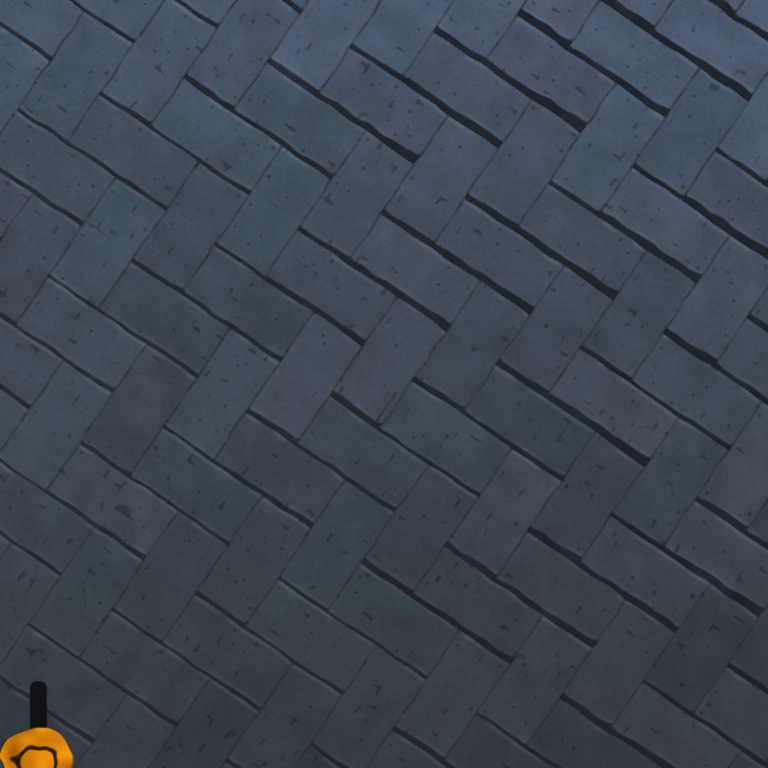
Write a WebGL 2 fragment shader that draws this texture.

```glsl
#version 300 es
precision highp float;
// Slate-blue herringbone brick paving, tilted, with uneven shadowed joints.
uniform vec2 u_resolution;
out vec4 outColor;

float hash(vec2 p) {
  vec3 q = fract(vec3(p.xyx) * 0.1031);
  q += dot(q, q.yzx + 33.33);
  return fract((q.x + q.y) * q.z);
}

float noise(vec2 p) {
  vec2 i = floor(p), f = fract(p);
  f = f * f * (3.0 - 2.0 * f);
  return mix(mix(hash(i), hash(i + vec2(1, 0)), f.x),
             mix(hash(i + vec2(0, 1)), hash(i + 1.0), f.x), f.y);
}

float fbm(vec2 p) {
  float sum = 0.0, amp = 0.5;
  for (int i = 0; i < 4; i++) {
    sum += amp * noise(p);
    p = p * 2.03 + 17.0;
    amp *= 0.5;
  }
  return sum;
}

float roundBox(vec2 p, vec2 halfSize, float r) {
  vec2 q = abs(p) - halfSize + r;
  return length(max(q, 0.0)) + min(max(q.x, q.y), 0.0) - r;
}

// Finds the 2:1 brick under p: its centre, and half its size.
void herringbone(vec2 p, out vec2 centre, out vec2 halfSize) {
  vec2 cell = floor(p);
  float k = mod(cell.x - cell.y, 4.0);
  bool lying = k < 1.5;
  halfSize = lying ? vec2(1.0, 0.5) : vec2(0.5, 1.0);
  centre = cell + (lying ? vec2(1.0 - k, 0.5) : vec2(0.5, k - 2.0));
}

vec3 paving(vec2 uv, float pixel) {
  // Brick axes: x runs down to the right, y runs up to the right.
  vec2 q = (uv - vec2(0.344, 0.637)) / 0.0781;
  vec2 p = vec2(dot(q, vec2(0.826, -0.564)), dot(q, vec2(0.564, 0.826)));
  vec2 grainPos = p;
  p += 0.035 * (vec2(noise(p * 3.0), noise(p * 3.0 + 40.0)) - 0.5);

  vec2 centre, halfSize;
  herringbone(p, centre, halfSize);
  vec2 local = p - centre;
  float id = hash(centre * 2.0 + 91.0);
  float id2 = hash(centre * 2.0 + 237.0);

  // The lower joint is wide and shadowed, more so to the upper right.
  float exposure = smoothstep(0.1, 1.5, uv.x + 0.7 * uv.y);
  float gap = mix(0.045, 0.105, exposure) * mix(0.55, 1.35, id);
  gap *= 0.75 + 0.5 * noise(p * 4.0 + 7.0) + 0.2 * local.x;
  float d = roundBox(local - vec2(0.0, 0.5 * gap),
                     halfSize - vec2(0.018, 0.5 * gap + 0.008), 0.055);
  float aa = max(1.2 * pixel, 0.022);
  float joint = smoothstep(-aa, aa, d);
  float fromBottom = local.y + halfSize.y;
  float fromTop = halfSize.y - local.y;
  float shadow = 1.0 - smoothstep(gap - aa, gap + 2.0 * aa, fromBottom);

  // Sky light falls off from top to bottom.
  vec3 col = mix(vec3(0.205, 0.235, 0.255), vec3(0.24, 0.28, 0.325),
                 smoothstep(0.0, 0.55, uv.y));
  col = mix(col, vec3(0.295, 0.35, 0.43),
            smoothstep(0.45, 1.1, uv.y + 0.12 * (uv.x - 0.5)));
  col *= 0.95 + 0.1 * id2;
  col += (id - 0.5) * vec3(0.014, -0.002, 0.004);

  // Mottling, fine grain and sparse pits.
  col *= 0.9 + 0.21 * fbm(grainPos * 2.3);
  col *= 0.965 + 0.07 * noise(grainPos * 24.0);
  col *= 1.0 - 0.22 * smoothstep(0.86, 0.96, noise(grainPos * 9.0 + 60.0));

  // Worn pale rims beside the shadowed joints.
  float worn = smoothstep(0.25, 0.75, noise(p * 3.5 + 13.0));
  float rim = smoothstep(0.0, 0.025, fromTop) * (1.0 - smoothstep(0.035, 0.1, fromTop));
  float lowerRim = smoothstep(gap, gap + 0.03, fromBottom)
                 * (1.0 - smoothstep(gap + 0.03, gap + 0.1, fromBottom));
  col += vec3(0.055, 0.056, 0.055) * worn * (rim + 0.5 * lowerRim);

  // Thin gritty side joints, then the deep lower ones.
  float grit = 0.25 + 0.45 * noise(p * 7.0 + 31.0);
  col = mix(col, vec3(0.15, 0.155, 0.17), joint * grit);
  float depth = mix(0.55, 0.88, exposure) * (0.7 + 0.3 * noise(p * 2.5 + 80.0));
  return mix(col, vec3(0.095, 0.11, 0.135), joint * shadow * depth);
}

// A small orange pouch with a dark strap in the lower left corner.
vec3 addPouch(vec3 col, vec2 uv, float pixel) {
  float strap = roundBox(uv - vec2(0.05, 0.08), vec2(0.011, 0.033), 0.009);
  col = mix(col, vec3(0.06, 0.065, 0.075), smoothstep(pixel, -pixel, strap));
  vec2 p = uv - vec2(0.048, 0.008);
  float body = length(p) - 0.045 - 0.009 * (noise(uv * 60.0) - 0.5);
  vec3 cloth = mix(vec3(0.62, 0.32, 0.02), vec3(0.98, 0.62, 0.06), noise(uv * 55.0 + 5.0));
  float fold = abs(length(p * vec2(1.0, 1.3)) - 0.034 + 0.012 * noise(uv * 80.0));
  cloth *= mix(0.2, 1.0, smoothstep(0.001, 0.005, fold));
  return mix(col, cloth, smoothstep(pixel, -pixel, body));
}

void main() {
  vec2 uv = gl_FragCoord.xy / u_resolution;
  float pixel = 1.0 / min(u_resolution.x, u_resolution.y);
  vec3 col = paving(uv, pixel / 0.0781);
  outColor = vec4(addPouch(col, uv, pixel), 1.0);
}
```
